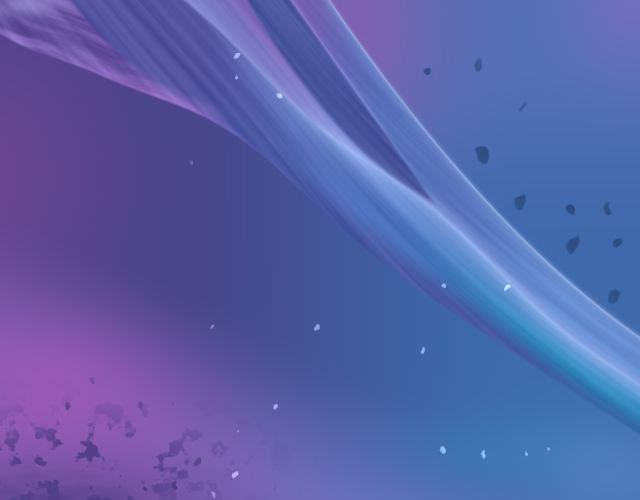
A Shadertoy shader for this background:

```glsl
// Folded glassy ribbon sweeping across a violet-blue haze with drifting flakes.

float hash(vec2 p) {
    p = fract(p * vec2(0.1031, 0.1137));
    p += dot(p, p.yx + 33.33);
    return fract((p.x + p.y) * p.x * 17.0);
}

float noise(vec2 p) {
    vec2 i = floor(p), f = fract(p);
    f = f * f * (3.0 - 2.0 * f);
    return mix(mix(hash(i), hash(i + vec2(1, 0)), f.x),
               mix(hash(i + vec2(0, 1)), hash(i + vec2(1, 1)), f.x), f.y);
}

float fbm(vec2 p) {
    float sum = 0.0, amp = 0.5;
    for (int i = 0; i < 4; i++) {
        sum += amp * noise(p);
        p = p * 2.03 + 7.1;
        amp *= 0.5;
    }
    return sum;
}

// Soft elliptical glow
float glow(vec2 p, vec2 center, vec2 radius) {
    vec2 d = (p - center) / radius;
    return exp(-dot(d, d));
}

// One ragged flake per chosen grid cell
float flakes(vec2 p, float scale, float density, float soft) {
    vec2 q = p * scale, id = floor(q);
    float seed = hash(id + 3.7);
    vec2 d = fract(q) - 0.35 - 0.3 * vec2(hash(id + 11.0), hash(id + 29.0));
    float a = 0.6 + 1.6 * hash(id + 47.0);
    d = mat2(cos(a), -sin(a), sin(a), cos(a)) * d;
    float size = 0.06 + 0.15 * hash(id + 61.0);
    float r = length(d * vec2(1.0, 1.7)) + 0.16 * (noise(q * 7.0) - 0.5);
    return step(seed, density) * (1.0 - smoothstep(-soft, soft, r - size));
}

// Haze below the ribbon
vec3 lowerHaze(vec2 p) {
    vec3 col = mix(vec3(0.28, 0.27, 0.54), vec3(0.24, 0.42, 0.67), smoothstep(0.3, 1.05, p.x));
    col = mix(col, vec3(0.41, 0.27, 0.57), glow(p, vec2(-0.05, 0.65), vec2(0.28, 0.3)));
    float rise = smoothstep(0.14, -0.2, p.y - 0.46 + 0.45 * p.x);
    vec3 floorColor = mix(vec3(0.52, 0.36, 0.69), vec3(0.39, 0.46, 0.75), smoothstep(0.2, 0.9, p.x));
    col = mix(col, floorColor, rise);
    col = mix(col, vec3(0.61, 0.35, 0.71), 0.8 * glow(p, vec2(0.1, 0.22), vec2(0.2, 0.13)));
    col = mix(col, vec3(0.23, 0.48, 0.71), 0.7 * glow(p, vec2(1.03, 0.1), vec2(0.2, 0.07)));
    return mix(col, vec3(0.34, 0.51, 0.76), 0.7 * glow(p, vec2(1.22, 0.05), vec2(0.16, 0.12)));
}

// Haze above the ribbon
vec3 upperHaze(vec2 p) {
    vec3 col = mix(vec3(0.33, 0.44, 0.71), vec3(0.25, 0.41, 0.67), smoothstep(0.9, 0.5, p.y));
    col = mix(col, vec3(0.49, 0.38, 0.69), glow(p, vec2(0.7, 0.95), vec2(0.18, 0.28)));
    return mix(col, vec3(0.46, 0.43, 0.74), 0.9 * glow(p, vec2(1.27, 1.02), vec2(0.13, 0.16)));
}

void mainImage(out vec4 fragColor, in vec2 fragCoord) {
    vec2 p = fragCoord / iResolution.y;
    float x = p.x, y = p.y, px = 1.5 / iResolution.y;

    // Ribbon boundaries as heights over x
    float t = x - 0.658;
    float outer = 1.0 - 1.474 * t + 0.625 * t * t;
    float ridge = 1.296 - 0.84 * x + 0.013 * sin(13.0 * (x - 0.75));
    float lower = 0.962 - 0.65 * x + 0.074 * exp(-pow((x - 0.46) / 0.22, 2.0))
                - 0.03 * smoothstep(0.2, 0.0, x);
    float u = (y - lower) / (ridge - lower);
    float w = (y - ridge) / (outer - ridge);
    float streak = fbm(vec2((y - mix(lower, outer, 0.5)) * 45.0, x * 2.5));

    // Lower sheet: indigo tube turning cyan
    vec3 sheet = mix(vec3(0.31, 0.31, 0.61), vec3(0.32, 0.45, 0.75), smoothstep(0.4, 0.75, x));
    sheet = mix(sheet, vec3(0.20, 0.53, 0.74), smoothstep(0.7, 1.15, x));
    sheet = mix(sheet, vec3(0.27, 0.33, 0.62), smoothstep(0.42, 0.05, u) * smoothstep(0.35, 0.55, x) * (1.0 - 0.5 * smoothstep(0.9, 1.25, x)));
    sheet = mix(sheet, vec3(0.49, 0.59, 0.85), 0.75 * smoothstep(0.5, 1.0, u) * smoothstep(0.4, 0.65, x));

    // Violet film at the upper left
    float s = x - 0.14;
    float film = smoothstep(0.012, -0.012, y - 1.0 + 1.263 * s - 1.81 * s * s) * smoothstep(0.48, 0.32, x);
    float swirl = fbm(vec2((y + 0.5 * x) * 38.0 + 2.0 * noise(p * 9.0), x * 5.0));
    sheet = mix(sheet, mix(vec3(0.35, 0.28, 0.58), vec3(0.53, 0.43, 0.75), smoothstep(0.25, 0.7, swirl)), film);
    sheet = mix(sheet, vec3(0.62, 0.60, 0.86), 0.6 * glow(p, vec2(0.05, 0.99), vec2(0.07, 0.022)));

    // Upper sheet with its dark inner pocket
    vec3 fold = mix(vec3(0.47, 0.37, 0.69), vec3(0.35, 0.45, 0.74), smoothstep(0.55, 0.8, x));
    fold = mix(fold, vec3(0.38, 0.53, 0.80), smoothstep(0.85, 1.15, x));
    fold = mix(fold, vec3(0.52, 0.61, 0.87), 0.6 * smoothstep(0.35, 0.0, w));
    float k = x - 0.492;
    float pocketLeft = y - 1.0 + 1.686 * k - 1.596 * k * k;
    float pocketRight = 1.0 - 1.41 * (x - 0.583) - y;
    float pocket = smoothstep(-0.004, 0.012, pocketLeft) * smoothstep(-0.004, 0.012, pocketRight);
    fold = mix(fold, vec3(0.26, 0.31, 0.59) + 0.06 * streak, pocket);
    fold += 0.13 * exp(-abs(pocketRight) * 180.0) * smoothstep(0.9, 0.7, x);

    // Join sheets, add streaks and bright rims
    vec3 ribbon = mix(sheet, fold, smoothstep(-0.006, 0.006, y - ridge));
    ribbon += (streak - 0.47) * 0.16;
    ribbon += vec3(0.13, 0.13, 0.10) * exp(-abs(y - ridge) * 85.0) * smoothstep(0.35, 0.6, x);
    ribbon += vec3(0.15, 0.07, 0.11) * exp(-abs(y - lower) * 110.0) * smoothstep(0.75, 0.4, x) * smoothstep(0.08, 0.25, x);

    // Scattered dark flakes on both hazes
    vec3 below = lowerHaze(p), above = upperHaze(p);
    float drift = flakes(p, 11.0, 0.55, 0.05) * smoothstep(0.2, 0.05, abs(y - 1.72 + x)) * smoothstep(0.75, 0.85, x);
    above = mix(above, vec3(0.16, 0.27, 0.47), 0.8 * drift);
    float corner = smoothstep(0.4, 0.12, y + 0.25 * x) * smoothstep(0.62, 0.3, x);
    below = mix(below, vec3(0.24, 0.20, 0.43), 0.8 * corner * flakes(p, 19.0, 0.3, 0.05));
    float crust = smoothstep(0.54, 0.66, fbm(p * 38.0)) * glow(p, vec2(0.17, 0.08), vec2(0.25, 0.085));
    crust += 0.75 * glow(p, vec2(0.08, -0.02), vec2(0.28, 0.085)) * (0.5 + fbm(p * vec2(18.0, 60.0)));
    below = mix(below, vec3(0.30, 0.24, 0.52), min(crust, 0.9));

    // Composite with smooth silhouettes
    vec3 col = mix(below, ribbon, smoothstep(-0.004, 0.004, y - lower));
    col = mix(col, above, smoothstep(-px, px, y - outer));
    float rim = exp(-abs(y - outer) * 260.0) + 0.25 * smoothstep(0.05, 0.0, outer - y) * step(y, outer);
    col = mix(col, vec3(0.64, 0.74, 0.93), 0.75 * min(rim, 1.0));

    // Tiny pale sparks
    col += 0.3 * flakes(p + 5.3, 24.0, 0.03, 0.06) * smoothstep(0.3, 0.5, x) * step(y, ridge);
    fragColor = vec4(clamp(col, 0.0, 1.0), 1.0);
}
```
